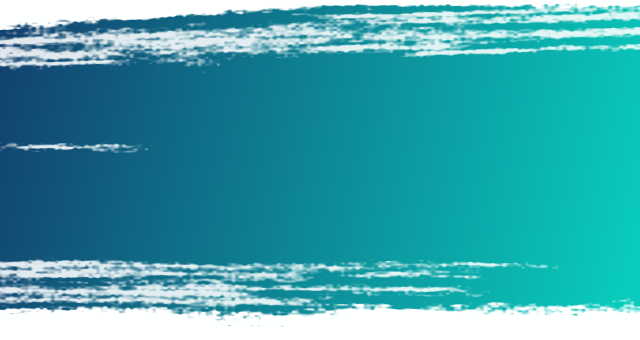
Reproduce this background procedurally as a WebGL 2 fragment shader.

```glsl
#version 300 es
precision highp float;
// Dry-brush paint band: a navy to teal gradient with ragged white bristle marks.

uniform vec2 u_resolution;
out vec4 outColor;

const vec3 NAVY = vec3(0.07, 0.26, 0.435);
const vec3 TEAL = vec3(0.035, 0.80, 0.74);
const vec3 PAPER = vec3(0.995, 1.0, 1.0);
const float GRADIENT_TILT = 0.13;
const float TOP_SLOPE = 0.05;
const float BOTTOM_SLOPE = -0.02;
const float EDGE_RAGGEDNESS = 2.2;
const float EDGE_SOFTNESS = 0.4;
const float GAP_RAGGEDNESS = 2.6;
const float GAP_SOFTNESS = 0.6;
const float GAP_OPACITY = 0.88;
const float END_TAPER = 0.07;
const float BARE_PAINT = -1.7;

// Bristle gaps: start x, end x, height at the left side, half thickness.
const int TOP_COUNT = 9;
const vec4 TOP_GAPS[TOP_COUNT] = vec4[](
    vec4(-0.20, 0.56, 0.880, 0.016),
    vec4(-0.20, 0.30, 0.838, 0.022),
    vec4(-0.20, 0.21, 0.811, 0.006),
    vec4(0.16, 0.72, 0.864, 0.016),
    vec4(0.28, 0.72, 0.832, 0.011),
    vec4(0.64, 1.20, 0.857, 0.010),
    vec4(0.66, 1.02, 0.811, 0.005),
    vec4(0.42, 1.20, 0.904, 0.008),
    vec4(0.50, 1.20, 0.925, 0.006));
const int BOTTOM_COUNT = 8;
const vec4 BOTTOM_GAPS[BOTTOM_COUNT] = vec4[](
    vec4(-0.20, 0.61, 0.224, 0.008),
    vec4(-0.20, 0.45, 0.201, 0.017),
    vec4(0.26, 0.72, 0.160, 0.008),
    vec4(-0.20, 0.38, 0.147, 0.010),
    vec4(0.62, 0.80, 0.237, 0.005),
    vec4(0.59, 0.72, 0.209, 0.007),
    vec4(-0.20, 0.47, 0.121, 0.008),
    vec4(-0.20, 0.17, 0.569, 0.006));

float hash(vec2 p) {
    vec3 q = fract(vec3(p.xyx) * 0.1031);
    q += dot(q, q.yzx + 33.33);
    return fract((q.x + q.y) * q.z);
}

float valueNoise(vec2 p) {
    vec2 cell = floor(p);
    vec2 f = fract(p);
    f = f * f * (3.0 - 2.0 * f);
    float low = mix(hash(cell), hash(cell + vec2(1.0, 0.0)), f.x);
    float high = mix(hash(cell + vec2(0.0, 1.0)), hash(cell + 1.0), f.x);
    return mix(low, high, f.y);
}

// Long bristle streaks broken up by finer grain.
float bristleNoise(vec2 p) {
    float streaks = valueNoise(p * vec2(9.0, 105.0));
    float flecks = valueNoise(p * vec2(50.0, 120.0) + 17.0);
    float grain = valueNoise(p * vec2(170.0, 140.0) + 53.0);
    return 0.36 * streaks + 0.34 * flecks + 0.3 * grain;
}

// Positive inside a gap, falling off across it and towards its ends.
float gapField(vec2 p, vec4 gap) {
    float across = 1.0 - abs(p.y - gap.z) / gap.w;
    float along = min(p.x - gap.x, gap.y - p.x) / END_TAPER;
    return min(0.6 * across, along);
}

void main() {
    vec2 uv = gl_FragCoord.xy / u_resolution;

    // Gradient, a little lighter towards the lower right
    float blend = (uv.x + GRADIENT_TILT * (0.8 - uv.y)) / (1.0 + 0.5 * GRADIENT_TILT);
    vec3 paint = mix(NAVY, TEAL, clamp(blend, 0.0, 1.0));

    // Paper beyond the outer edges, with a frayed dip below the middle
    float topEdge = min(0.917 + 0.125 * uv.x, 0.982);
    float dip = smoothstep(0.2, 0.36, uv.x) * (1.0 - smoothstep(0.42, 0.58, uv.x));
    float fray = smoothstep(0.55, 0.75, uv.x);
    float bottomEdge = 0.094 + 0.004 * uv.x - 0.022 * dip;
    float bottomWidth = 0.022 + 0.014 * dip + 0.008 * fray;
    float outside = max((uv.y - topEdge) / 0.015, (bottomEdge - uv.y) / bottomWidth);

    // Gaps left by the bristles, following the lean of each side
    vec2 topPoint = vec2(uv.x, uv.y - TOP_SLOPE * uv.x);
    vec2 bottomPoint = vec2(uv.x, uv.y - BOTTOM_SLOPE * uv.x);
    float gaps = BARE_PAINT;
    for (int i = 0; i < TOP_COUNT; i++) {
        gaps = max(gaps, gapField(topPoint, TOP_GAPS[i]));
    }
    for (int i = 0; i < BOTTOM_COUNT; i++) {
        gaps = max(gaps, gapField(bottomPoint, BOTTOM_GAPS[i]));
    }

    // Crisp paper outside, thinner and paler bristle marks inside
    float ragged = bristleNoise(uv.y > 0.5 ? topPoint : bottomPoint) - 0.5;
    float edge = max(outside, BARE_PAINT) + EDGE_RAGGEDNESS * ragged;
    float mark = gaps + GAP_RAGGEDNESS * ragged - 0.1;
    float paper = smoothstep(-EDGE_SOFTNESS, EDGE_SOFTNESS, edge);
    float scuff = GAP_OPACITY * smoothstep(-GAP_SOFTNESS, GAP_SOFTNESS, mark);
    outColor = vec4(mix(paint, PAPER, max(paper, scuff)), 1.0);
}
```
